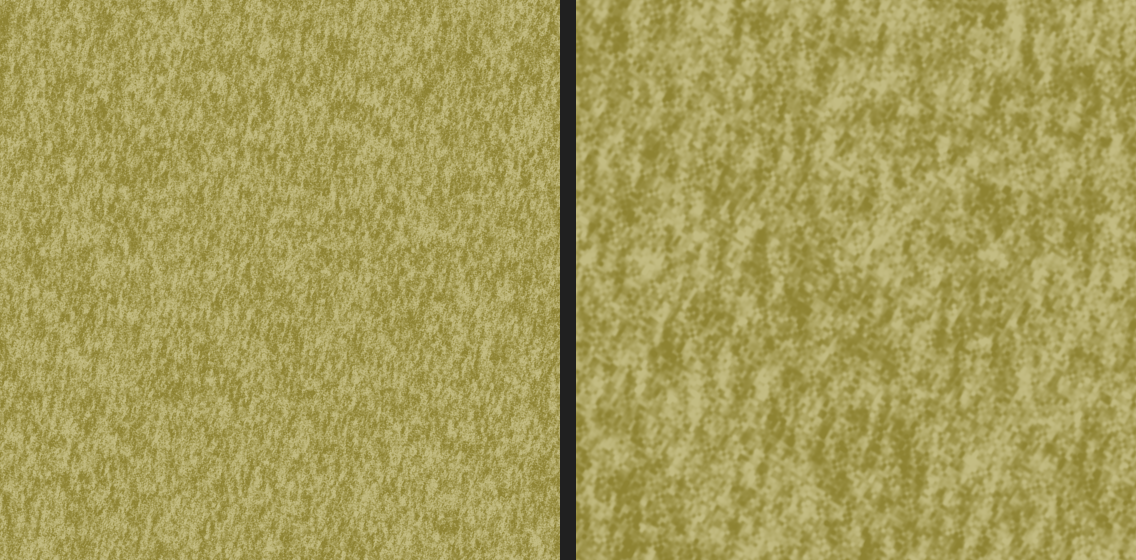
Left, the full canvas; right, a detail of the centre.
Write a WebGL 2 fragment shader that draws this texture.

```glsl
#version 300 es
precision highp float;
// Mottled olive felt: short, slightly leaning fibres over faint patches.
// Four layers of stretched value noise, from broad patches to fine grain,
// are summed and mapped through a soft contrast curve to two tones.

#define DARK_TONE   vec3(0.555, 0.512, 0.196)
#define LIGHT_TONE  vec3(0.765, 0.736, 0.510)
#define LEAN        0.14
#define PATCH_FREQ  vec2(42.0, 24.0)
#define FIBRE_FREQ  vec2(150.0, 54.0)
#define FRAY_FREQ   vec2(275.0, 135.0)
#define GRAIN_FREQ  vec2(450.0, 420.0)
#define LAYER_GAIN  vec4(0.20, 0.74, 0.68, 0.78)
#define SOFTNESS    0.70

uniform vec2 u_resolution;
out vec4 fragColor;

// Integer hash of a lattice cell, giving a value in 0..1
float hash(ivec2 cell, uint seed) {
    uvec2 c = uvec2(cell);
    uint h = c.x * 1597u ^ c.y * 51749u ^ seed * 7919u;
    h = (h ^ (h >> 16)) * 73244475u;
    h = (h ^ (h >> 15)) * 73244475u;
    h ^= h >> 16;
    return float(h & 65535u) / 65535.0;
}

// Smooth value noise centred on zero
float noise(vec2 p, uint seed) {
    ivec2 cell = ivec2(floor(p));
    vec2 f = fract(p);
    f = f * f * (3.0 - 2.0 * f);
    float low = mix(hash(cell, seed), hash(cell + ivec2(1, 0), seed), f.x);
    float high = mix(hash(cell + ivec2(0, 1), seed), hash(cell + ivec2(1, 1), seed), f.x);
    return mix(low, high, f.y) - 0.5;
}

// Coordinates across and along a direction leaning right of vertical
vec2 leaning(vec2 p, float angle) {
    float c = cos(angle), s = sin(angle);
    return vec2(c * p.x - s * p.y, s * p.x + c * p.y);
}

void main() {
    vec2 uv = gl_FragCoord.xy / u_resolution.y;

    // Each layer leans a little differently to hide the lattice
    vec4 layers = vec4(
        noise(leaning(uv, LEAN * 0.6) * PATCH_FREQ, 1u),
        noise(leaning(uv, LEAN) * FIBRE_FREQ, 2u),
        noise(leaning(uv, LEAN * 1.7) * FRAY_FREQ, 3u),
        noise(leaning(uv, LEAN * 4.0) * GRAIN_FREQ, 4u));

    // Soft contrast curve between the two tones
    float height = dot(layers, LAYER_GAIN);
    float tone = smoothstep(-SOFTNESS, SOFTNESS, height);
    fragColor = vec4(mix(DARK_TONE, LIGHT_TONE, tone), 1.0);
}
```
